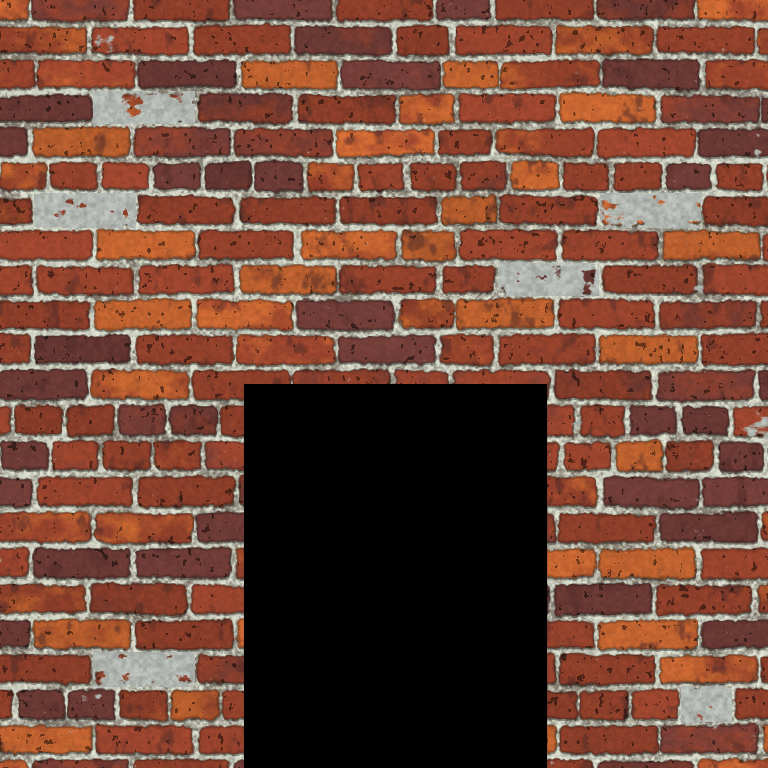
Reproduce this texture procedurally as a Shadertoy shader.

```glsl
const float ROWS = 22.0;
const float HEADERS = 15.0;          // short bricks across a header row
const float STRETCHER = 0.132;       // length of a long brick
const float CLOSER = 0.076;          // the one cut brick in each long row
const vec3 RED = vec3(0.575, 0.255, 0.17);
const vec3 ORANGE = vec3(0.76, 0.39, 0.19);
const vec3 PLUM = vec3(0.42, 0.225, 0.205);
const vec3 LIME = vec3(0.80, 0.81, 0.75);
const vec3 GRIME = vec3(0.53, 0.50, 0.45);
const vec3 CEMENT = vec3(0.70, 0.72, 0.70);

float hash(vec2 p) {
    p = fract(p * vec2(0.1031, 0.1137));
    p += dot(p, p.yx + 33.33);
    return fract((p.x + p.y) * p.x * 97.0);
}

float noise(vec2 p) {
    vec2 i = floor(p), f = fract(p);
    f = f * f * (3.0 - 2.0 * f);
    return mix(mix(hash(i), hash(i + vec2(1, 0)), f.x),
               mix(hash(i + vec2(0, 1)), hash(i + vec2(1, 1)), f.x), f.y);
}

float fbm(vec2 p) {
    float sum = 0.0, amp = 0.5;
    for (int i = 0; i < 4; i++) {
        sum += amp * noise(p);
        p = p * 2.03 + 17.7;
        amp *= 0.5;
    }
    return sum / 0.9375;
}

float roundBox(vec2 p, vec2 halfSize, float radius) {
    vec2 q = abs(p) - halfSize + radius;
    return length(max(q, 0.0)) + min(max(q.x, q.y), 0.0) - radius;
}

bool isHeaderRow(float row) {
    return row == 5.0 || row == 12.0 || row == 13.0 || row == 20.0;
}

// Signed distance to the worn brick at uv; id names that brick
float brickDistance(vec2 uv, out vec2 id) {
    float down = 1.0 - uv.y;
    float course = (down - 0.031) * ROWS + 1.0
                 + 0.085 * (1.0 - cos(6.2832 * (down + 0.1)))
                 + 0.09 * (noise(uv * vec2(9.0, 30.0)) - 0.5);
    float row = mod(floor(course), ROWS);
    float odd = mod(row, 2.0);
    float shift = 0.010 * (hash(vec2(row, 71.0)) - 0.5);
    float width, index, x;
    if (isHeaderRow(row)) {
        width = 1.0 / HEADERS;
        x = fract(uv.x - mix(0.018, 0.063, odd) - shift);
        index = floor(x / width);
        x -= index * width;
    } else {
        x = fract(uv.x - mix(0.570, 0.516, odd) - shift);
        bool cut = x < CLOSER;
        width = cut ? CLOSER : STRETCHER;
        index = cut ? 0.0 : 1.0 + floor((x - CLOSER) / STRETCHER);
        x -= cut ? 0.0 : CLOSER + (index - 1.0) * STRETCHER;
    }
    id = vec2(index + 3.0, row + 5.0);

    // Uneven joints, a slight tilt and chipped edges
    float left = 0.0018 + 0.0032 * hash(id + 20.0);
    float right = 0.0018 + 0.0032 * hash(id + 40.0);
    vec2 p = vec2(x - 0.5 * (width + left - right), (0.5 - fract(course)) / ROWS);
    p.y += p.x * 0.035 * (hash(id + 60.0) - 0.5);
    vec2 halfSize = vec2(0.5 * (width - left - right), 0.0188 - 0.0012 * hash(id + 80.0));
    float chips = 0.0034 * (noise(uv * 95.0) - 0.5) + 0.0028 * (noise(uv * 260.0) - 0.5);
    return roundBox(p, halfSize, 0.0055) + chips;
}

vec3 brickColor(vec2 uv, vec2 id, float d) {
    float kind = hash(id + 7.0);
    float blotch = fbm(uv * vec2(32.0, 45.0) + id * 3.7);
    float grain = fbm(uv * 210.0);
    vec3 color = mix(PLUM, RED, smoothstep(0.16, 0.34, kind + 0.25 * (blotch - 0.5)));
    color = mix(color, ORANGE, smoothstep(0.70, 0.88, kind + 0.35 * (blotch - 0.5)));
    color *= 0.80 + 0.18 * hash(id + 11.0) + 0.24 * grain;
    color = mix(color, PLUM * 0.75, 0.55 * smoothstep(0.60, 0.78, fbm(uv * vec2(55.0, 38.0) + 9.0)));
    color *= 1.0 - 0.5 * smoothstep(0.68, 0.80, noise(uv * vec2(170.0, 120.0)) * grain * 1.5);
    color = mix(color, LIME, 0.45 * smoothstep(0.80, 0.92, fbm(uv * 85.0 + 31.0)));
    return color * mix(0.72, 1.0, smoothstep(0.0, 0.004, -d));
}

vec3 mortarColor(vec2 uv, float d, float shade) {
    float stain = fbm(uv * vec2(14.0, 24.0) + 5.0);
    float grit = fbm(uv * 240.0 + 13.0);
    vec3 color = mix(GRIME, LIME, smoothstep(0.25, 0.60, 0.55 * stain + 0.45 * grit));
    color *= 0.80 + 0.40 * grit;
    color *= mix(0.72, 1.0, smoothstep(0.0, 0.0022, d));
    return color * (1.0 - 0.35 * shade);
}

void mainImage(out vec4 fragColor, in vec2 fragCoord) {
    vec2 uv = fragCoord / iResolution.xy;
    float px = 1.0 / iResolution.y;
    vec2 id, aboveId;
    float d = brickDistance(uv, id);
    float above = brickDistance(uv + vec2(-0.0008, 0.0028), aboveId);

    // Bricks set in mortar, shaded from above
    float shade = smoothstep(0.001, -0.001, above);
    vec3 color = mix(mortarColor(uv, d, shade), brickColor(uv, id, d), smoothstep(px, -px, d));

    // Cement smeared over a few bricks
    float smear = fbm(uv * vec2(55.0, 75.0) + 3.0);
    float patched = step(hash(id + 101.0), 0.025);
    float cover = patched * smoothstep(0.24, 0.34, smear)
                + smoothstep(0.73, 0.77, 0.75 * fbm(uv * 11.0 + 43.0) + 0.25 * smear);
    color = mix(color, CEMENT * (0.82 + 0.34 * fbm(uv * 180.0)), min(cover, 1.0));

    // Black opening in the lower middle
    vec2 doorway = abs(uv - vec2(0.515, 0.0)) - vec2(0.1975, 0.5);
    color *= smoothstep(-0.5 * px, 0.5 * px, max(doorway.x, doorway.y));
    fragColor = vec4(color, 1.0);
}
```
